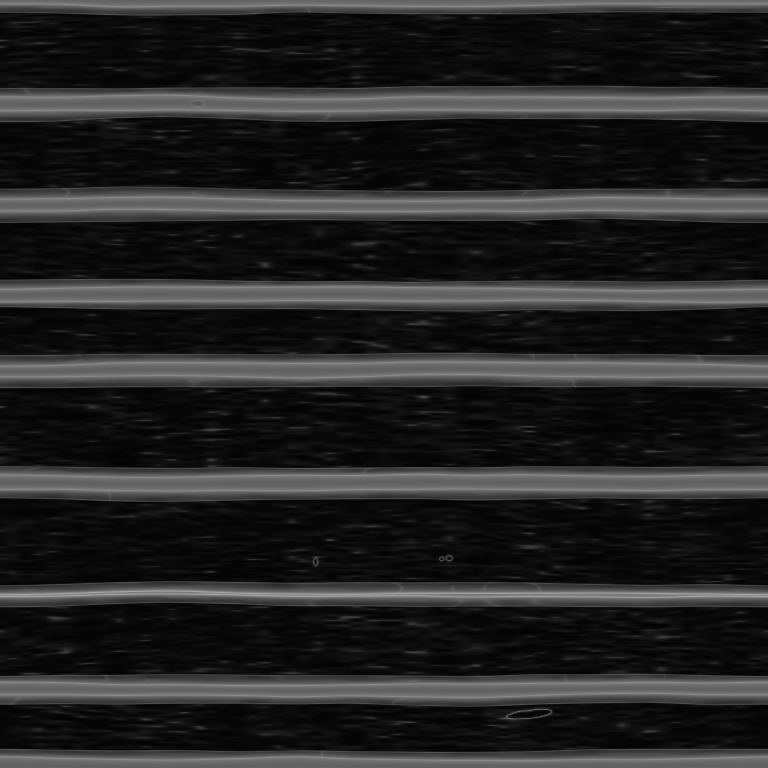
Give the GLSL for this texture map, as a three.js fragment shader.

```glsl
varying vec2 vUv;

float hash(vec2 p) {
  return fract(sin(dot(p, vec2(127.1, 311.7))) * 43758.5453);
}

// Value noise that wraps after freq cells on each axis
float tileNoise(vec2 uv, vec2 freq, float seed) {
  vec2 p = uv * freq;
  vec2 cell = floor(p);
  vec2 f = fract(p);
  f = f * f * (3.0 - 2.0 * f);
  vec2 a = mod(cell, freq) + seed;
  vec2 b = mod(cell + 1.0, freq) + seed;
  return mix(mix(hash(a), hash(vec2(b.x, a.y)), f.x),
             mix(hash(vec2(a.x, b.y)), hash(b), f.x), f.y);
}

// Signed wavy offset along x, about -1 to 1
float wobble(float x, float seed) {
  float broad = tileNoise(vec2(x, 0.0), vec2(5.0, 1.0), seed);
  float small = tileNoise(vec2(x, 0.0), vec2(13.0, 1.0), seed + 3.7);
  return 1.5 * broad + 0.5 * small - 1.0;
}

float pick(vec4 low, vec4 high, float i) {
  vec4 slot = vec4(equal(vec4(mod(i, 4.0)), vec4(0.0, 1.0, 2.0, 3.0)));
  return dot(i < 4.0 ? low : high, slot);
}

float glow(float d, float width) {
  return exp(-abs(d) / width);
}

// Dark board with fine streaks following a gently bent grain
float boardShade(vec2 uv) {
  float bend = tileNoise(uv, vec2(5.0, 14.0), 11.0) - 0.5;
  vec2 p = uv + vec2(0.0, 0.016 * bend);
  float fine = tileNoise(p, vec2(26.0, 230.0), 23.0);
  float thin = tileNoise(p, vec2(58.0, 310.0), 41.0);
  float patches = tileNoise(uv, vec2(6.0, 17.0), 57.0);
  float streak = fine * thin;
  return 0.012 + 0.125 * streak * mix(0.6, 1.4, patches)
       + 0.12 * smoothstep(0.5, 0.95, streak);
}

// x: shade of the rounded gap, y: its coverage
vec2 seam(vec2 uv, float centre, float halfWidth, float ridgeRatio, float seed) {
  float d = fract(uv.y - centre + 0.5) - 0.5;
  d -= 0.0028 * wobble(uv.x, seed);
  float side = d < 0.0 ? 1.0 : 2.0;
  float edge = halfWidth + 0.0028 * wobble(uv.x, seed + 17.0 * side);
  float ridge = halfWidth * ridgeRatio + 0.0024 * wobble(uv.x, seed + 29.0 * side);
  ridge = max(ridge, 0.0012);
  float r = abs(d);

  // Lip rises to the ridge, then dips slightly towards the middle
  float lip = clamp((edge - r) / (edge - ridge), 0.0, 1.0);
  float shade = mix(0.15, 0.43, pow(lip, 1.25));
  shade -= 0.05 * (1.0 - smoothstep(0.0, ridge, r)) * smoothstep(0.002, 0.006, ridge);
  float narrow = 1.0 - smoothstep(0.001, 0.006, ridge);
  shade += (0.11 + 0.12 * narrow) * glow(r - ridge, 0.0016);
  shade += 0.14 * glow(r - edge + 0.001, 0.0009);

  // Grain and hairline cracks on the lip
  float onLip = 1.0 - smoothstep(0.5, 1.0, lip);
  shade += 0.07 * onLip * (tileNoise(uv, vec2(30.0, 220.0), 71.0) - 0.5);
  float crackField = tileNoise(uv, vec2(18.0, 60.0), 83.0);
  float crackMask = smoothstep(0.6, 0.8, tileNoise(uv, vec2(23.0, 31.0), 97.0));
  shade += 0.09 * onLip * crackMask * glow(crackField - 0.5, 0.03);

  return vec2(shade, 1.0 - smoothstep(-0.0008, 0.0008, r - edge));
}

// Thin outlined oval with a dark core
float knot(float base, vec2 uv, vec2 centre, vec2 radii, float tilt, float strength) {
  vec2 p = uv - centre;
  float c = cos(tilt);
  float s = sin(tilt);
  p = vec2(c * p.x + s * p.y, c * p.y - s * p.x);
  float r = length(p / radii);
  float d = r * (r - 1.0) / max(length(p / (radii * radii)), 0.001);
  d += 0.0014 * (tileNoise(uv, vec2(90.0, 150.0), 5.0) - 0.5);
  float core = 1.0 - smoothstep(-0.001, 0.001, d);
  return base * (1.0 - 0.5 * core * strength) + 0.4 * strength * glow(d, 0.0009);
}

void main() {
  float shade = boardShade(vUv);

  // Knots in the boards
  shade = knot(shade, vUv, vec2(0.411, 0.268), vec2(0.0026, 0.0045), 0.0, 0.8);
  shade = knot(shade, vUv, vec2(0.575, 0.272), vec2(0.0025, 0.0022), 0.0, 0.8);
  shade = knot(shade, vUv, vec2(0.585, 0.273), vec2(0.0038, 0.0032), 0.0, 0.9);
  shade = knot(shade, vUv, vec2(0.689, 0.070), vec2(0.029, 0.0052), 0.12, 1.0);

  // Eight uneven seams
  for (int k = 0; k < 8; k++) {
    float i = float(k);
    float centre = pick(vec4(0.001, 0.102, 0.227, 0.371), vec4(0.518, 0.617, 0.733, 0.865), i);
    float halfWidth = pick(vec4(0.0205, 0.0190, 0.0160, 0.0220), vec4(0.0212, 0.0190, 0.0210, 0.0215), i);
    float ridgeRatio = pick(vec4(0.45, 0.42, 0.10, 0.40), vec4(0.40, 0.42, 0.38, 0.38), i);
    vec2 gap = seam(vUv, centre, halfWidth, ridgeRatio, 7.3 * i + 2.0);
    shade = mix(shade, gap.x, gap.y);
  }
  shade = knot(shade, vUv, vec2(0.257, 0.865), vec2(0.008, 0.0035), 0.0, 0.2);

  gl_FragColor = vec4(vec3(shade), 1.0);
}
```
